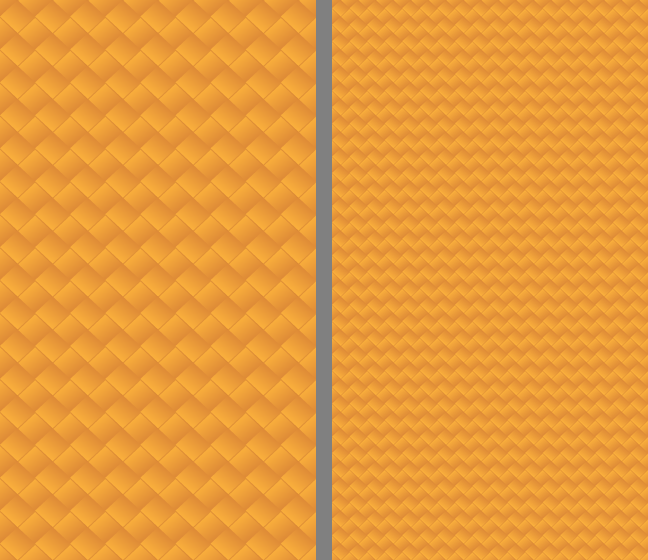
Left: one tile. Right: repeated 2 by 2.
Write a WebGL 1 fragment shader that draws this pattern.

```glsl
precision highp float;
// Amber diamond weave: two sets of diamonds shaded along crossing diagonals.

uniform vec2 u_resolution;

const vec2 REPEATS = vec2(9.0, 17.0);        // whole repeats across and down
const vec3 DARK = vec3(0.868, 0.540, 0.214);
const vec3 BRIGHT = vec3(0.984, 0.692, 0.236);
const vec3 SEAM = vec3(0.850, 0.530, 0.205);
const float TILT = 0.06;                     // turn of each shading away from its diagonal
const float SEAM_WIDTH = 0.045;              // in diamond sides
const float SEAM_STRENGTH = 0.75;
const int SAMPLES = 4;                       // per pixel side, for smooth edges

// Colour at a point counted in repeats from the upper left.
vec3 weave(vec2 p) {
  // Diagonal axes: x runs down to the right, y down to the left.
  vec2 side = vec2(p.y + p.x, p.y - p.x) + 0.5;
  vec2 cell = floor(side);
  vec2 local = side - cell;
  float darkTop = mod(cell.x + cell.y, 2.0);

  // One set brightens to the lower left, the other to the upper left.
  float toLowerLeft = mix(local.y, local.x, TILT);
  float toUpperLeft = 1.0 - mix(local.x, local.y, TILT);
  float shade = mix(toUpperLeft, toLowerLeft, darkTop);
  vec3 color = mix(DARK, BRIGHT, shade);

  // Thin shadow where a bright top is tucked under the row above.
  float seam = 1.0 - step(SEAM_WIDTH, min(local.x, local.y));
  return mix(color, SEAM, seam * (1.0 - darkTop) * SEAM_STRENGTH);
}

void main() {
  vec3 sum = vec3(0.0);
  for (int j = 0; j < SAMPLES; j++) {
    for (int i = 0; i < SAMPLES; i++) {
      vec2 offset = (vec2(float(i), float(j)) + 0.5) / float(SAMPLES) - 0.5;
      vec2 uv = (gl_FragCoord.xy + offset) / u_resolution;
      sum += weave(vec2(uv.x, 1.0 - uv.y) * REPEATS);
    }
  }
  gl_FragColor = vec4(sum / float(SAMPLES * SAMPLES), 1.0);
}
```
